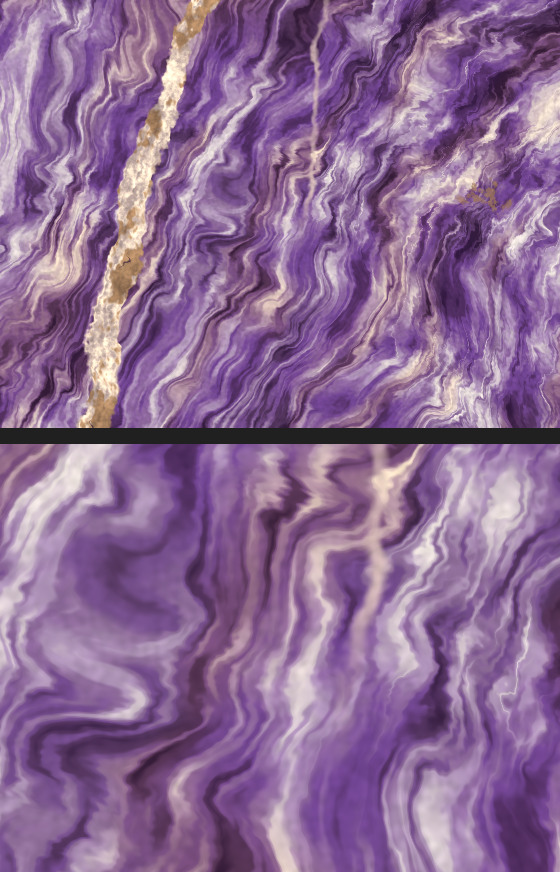
Top: the whole. Bottom: its middle third, enlarged.
A Shadertoy shader for this texture:

```glsl
const vec3 INK = vec3(0.20, 0.11, 0.24);
const vec3 PLUM = vec3(0.33, 0.21, 0.37);
const vec3 VIOLET = vec3(0.46, 0.31, 0.55);
const vec3 MAUVE = vec3(0.56, 0.43, 0.60);
const vec3 LILAC = vec3(0.69, 0.59, 0.72);
const vec3 PEARL = vec3(0.83, 0.77, 0.81);
const vec3 IVORY = vec3(0.95, 0.91, 0.89);
const vec3 OCHRE = vec3(0.64, 0.48, 0.34);
const vec3 VIVID_TINT = vec3(0.97, 0.87, 1.05);
const vec3 WARM_TINT = vec3(1.04, 0.99, 0.90);

const int FOLD_OCTAVES = 5;
const float FOLD_FREQUENCY = 4.6;
const float FOLD_STRENGTH = 0.22;
const float CRINKLE = 0.006;
const float FRAY = 0.012;
const float TONE_GAIN = 0.92;
const float TONE_SHIFT = -0.36;
const float VEIN_WIDTH = 0.027;
const vec2 LENS_SCALE = vec2(6.0, 2.2);
const mat2 TURN = mat2(0.8, 0.6, -0.6, 0.8);

float hash(vec2 p) {
    vec3 h = fract(vec3(p.xyx) * 0.1031);
    h += dot(h, h.yzx + 33.33);
    return fract((h.x + h.y) * h.z);
}

float noise(vec2 p) {
    vec2 i = floor(p), f = fract(p);
    f = f * f * (3.0 - 2.0 * f);
    return mix(mix(hash(i), hash(i + vec2(1, 0)), f.x),
               mix(hash(i + vec2(0, 1)), hash(i + 1.0), f.x), f.y);
}

// Noise centred on zero
float wave(vec2 p) { return noise(p) - 0.5; }

// Rough cloud, turned at each octave to hide the lattice
float cloud(vec2 p) {
    float sum = 0.0, weight = 1.0;
    for (int i = 0; i < 4; i++) {
        p = TURN * p + 7.3;
        sum += weight * wave(p);
        p *= 2.1;
        weight *= 0.62;
    }
    return sum;
}

// Gap between the two nearest cell centres: zero along the seams
float cellSeam(vec2 p) {
    vec2 cell = floor(p);
    float nearest = 9.0, second = 9.0;
    for (int y = -1; y <= 1; y++)
    for (int x = -1; x <= 1; x++) {
        vec2 c = cell + vec2(x, y);
        float d = length(c + vec2(hash(c), hash(c + 57.3)) - p);
        second = min(second, max(nearest, d));
        nearest = min(nearest, d);
    }
    return second - nearest;
}

// Layered sines bend the layers into folds
vec2 fold(vec2 p) {
    vec2 s = p;
    float frequency = FOLD_FREQUENCY;
    for (int i = 0; i < FOLD_OCTAVES; i++) {
        s = TURN * s;
        vec2 phase = vec2(1.7, 4.1) * float(i) + 3.0 * noise(s * frequency * 0.4);
        p += FOLD_STRENGTH / frequency * sin(s.yx * frequency + phase);
        frequency *= 1.75;
    }
    return p;
}

// Tone in standard deviations to mineral colour
vec3 mineral(float tone) {
    vec3 c = mix(INK, PLUM, smoothstep(-2.3, -1.2, tone));
    c = mix(c, VIOLET, smoothstep(-1.2, -0.5, tone));
    c = mix(c, MAUVE, smoothstep(-0.5, 0.1, tone));
    c = mix(c, LILAC, smoothstep(0.1, 0.75, tone));
    c = mix(c, PEARL, smoothstep(0.75, 1.4, tone));
    return mix(c, IVORY, smoothstep(1.4, 2.4, tone));
}

float blob(vec2 p, vec2 centre, float radius) {
    vec2 d = (p - centre) / radius;
    return exp(-dot(d, d));
}

void mainImage(out vec4 fragColor, in vec2 fragCoord) {
    vec2 p = fragCoord / iResolution.y;
    vec2 w = fold(p);

    // Coordinates across and along the fibres, leaning more to the right
    vec2 q = vec2(w.x - 0.28 * w.y - 0.30 * w.x * w.y, w.y + 0.35 * w.x);
    float seam = 1.0 - smoothstep(0.05, 0.5, cellSeam(q * LENS_SCALE));
    float cloudy = smoothstep(0.6, 1.1, p.x);
    q.x += CRINKLE * (0.4 + seam) * sin(q.y * 58.0 + 7.0 * noise(q * vec2(12.0, 5.0)));
    q.x += FRAY * (1.0 + cloudy) * cloud(w * 22.0);

    // Broad bands, then ever finer and shorter fibres
    float tone = 1.7 * wave(q * vec2(8.0, 2.4)) + 1.8 * wave(q * vec2(21.0, 4.5) + 7.0);
    float fibres = 2.2 * wave(q * vec2(50.0, 7.0) + 19.0)
                 + 2.1 * wave(q * vec2(98.0, 12.0) + 31.0)
                 + 1.6 * wave(q * vec2(170.0, 20.0) + 43.0);
    tone += fibres * mix(0.65, 1.15, seam) * mix(1.0, 0.8, cloudy);

    // Silky clouds and bright wisps
    tone += (1.0 + 0.7 * cloudy) * cloud(w * 13.0);
    float ridge = 1.0 - abs(2.0 * noise(q * vec2(34.0, 8.0) + 61.0) - 1.0);
    tone += 1.1 * pow(ridge, 9.0) * (0.5 + cloudy) * noise(w * 7.0 + 3.0);

    // Pale diagonal drift between two deep bodies
    float driftLine = w.y - 0.88 * w.x + 0.47 + 0.05 * cloud(p * 9.0);
    float drift = exp(-pow(driftLine / 0.065, 2.0)) * smoothstep(0.6, 0.85, p.x);
    tone += 1.3 * drift - 0.7 * blob(w, vec2(1.15, 0.84), 0.17)
          - 0.6 * blob(w, vec2(1.02, 0.22), 0.15);
    tone = TONE_GAIN * tone + TONE_SHIFT;

    // Vivid lens hearts, warm seams
    vec3 color = mineral(tone);
    float warmth = seam * smoothstep(0.40, 0.75, noise(q * vec2(17.0, 2.5) + 83.0));
    color *= mix(vec3(1.0), VIVID_TINT, (1.0 - seam) * smoothstep(1.3, -0.5, tone));
    color *= mix(vec3(1.0), WARM_TINT, max(warmth, 0.6 * drift));

    // Thin cream thread, fading in and out
    float thread = abs(p.x - 0.70 - 0.05 * p.y + 0.4 * (p.x - w.x) + 0.02 * cloud(p * 12.0));
    float threadMask = smoothstep(0.011, 0.001, thread) * smoothstep(0.40, 0.58, p.y);
    color = mix(color, PEARL * WARM_TINT, threadMask * (0.35 + 0.6 * noise(p * 26.0)));

    // Ragged ivory vein with ochre crust and cracks
    float centre = 0.22 + 0.10 * p.y + 0.15 * p.y * p.y + 0.010 * sin(p.y * 19.0);
    float across = p.x - centre + 0.022 * cloud(p * 17.0);
    float width = VEIN_WIDTH * (0.75 + 0.5 * noise(vec2(3.0, p.y * 6.0)) + 0.3 * (1.0 - p.y));
    width += 0.010 * wave(vec2(across * 90.0, p.y * 22.0));
    float vein = smoothstep(width + 0.004, width - 0.004, abs(across));
    float crust = cloud(p * vec2(20.0, 14.0) + 11.0) + 5.0 * across;
    float streak = wave(vec2(across * 150.0, p.y * 15.0)) + 0.8 * cloud(p * 60.0);
    vec3 veinColor = mix(PEARL, IVORY, smoothstep(-0.4, 0.4, streak)) * WARM_TINT;
    veinColor = mix(veinColor, OCHRE, 0.9 * smoothstep(-0.08, 0.22, crust + 0.25 * streak));
    veinColor *= 0.97 + 0.25 * streak;
    float crack = abs(across + 0.006 * sin(p.y * 61.0)) + 0.022 * noise(vec2(5.0, p.y * 23.0));
    veinColor = mix(veinColor, INK, 0.8 * smoothstep(0.007, 0.003, crack));
    color = mix(color, veinColor, vein);

    // Ochre flecks and polished grain
    float fleck = blob(p, vec2(1.13, 0.55), 0.10) * (0.5 + cloud(w * 26.0));
    color = mix(color, OCHRE, 0.7 * smoothstep(0.48, 0.75, fleck));
    color *= 1.0 + 0.12 * wave(TURN * p * 170.0);

    fragColor = vec4(clamp(color, 0.0, 1.0), 1.0);
}
```
